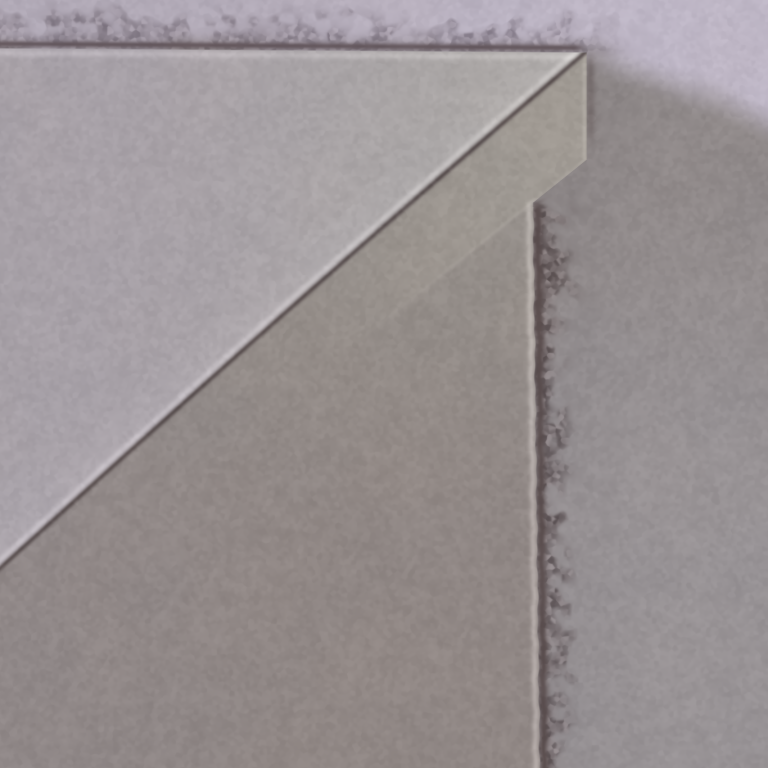
A Shadertoy shader for this texture:

```glsl
float hash(vec2 p) {
    vec3 q = fract(p.xyx * vec3(0.1031, 0.1030, 0.0973));
    q += dot(q, q.yzx + 33.33);
    return fract((q.x + q.y) * q.z);
}

// Smooth cellular noise: random cell values blended by distance to jittered centres
float cells(vec2 p) {
    vec2 id = floor(p), f = p - id;
    float total = 0.0, weight = 0.0;
    for (int y = -1; y <= 1; y++)
    for (int x = -1; x <= 1; x++) {
        vec2 cell = vec2(x, y), k = id + cell + 57.0;
        vec2 d = cell + vec2(hash(k), hash(k + 31.7)) - f;
        float w = exp(-5.0 * dot(d, d));
        total += w * hash(k + 73.1);
        weight += w;
    }
    return total / weight;
}

// Soft line of the given half width
float line(float d, float halfWidth) {
    return exp(-d * d / (halfWidth * halfWidth));
}

// Outline of the folded sheet: tab, slanted notch, then long side
float sideEdge(float y) {
    float body = 0.694 + 0.012 * max(0.736 - y, 0.0);
    return mix(body, 0.764, clamp((y - 0.736) / 0.056, 0.0, 1.0));
}

void mainImage(out vec4 fragColor, in vec2 fragCoord) {
    vec2 p = fragCoord / iResolution.xy;
    float px = 1.0 / iResolution.y;

    float fine = cells(p * 170.0) - 0.5;
    float medium = cells(p * 65.0 + 9.0) - 0.5;
    float broad = cells(p * 12.0 + 4.0) - 0.5;
    float wobble = 0.0012 * sin(p.y * 65.0) * sin(p.y * 143.0 + 1.0);

    float top = 0.941 - 0.007 * p.x;
    float dy = p.y - top;
    float dx = p.x - sideEdge(p.y) - wobble * step(p.y, 0.73);
    float fold = dot(p - vec2(0.0, 0.260), vec2(-0.661, 0.750));
    fold -= 0.004 * sin(3.14159 * clamp(p.x / 0.766, 0.0, 1.0));

    // Wall: bright strip above, grey plane to the right
    vec3 wall = mix(vec3(0.595, 0.575, 0.585), vec3(0.560, 0.535, 0.535), smoothstep(0.3, 0.9, p.y));
    wall -= 0.015 * line(p.x - 0.74, 0.07);
    float horizon = 0.936 - 0.42 * max(p.x - 0.78, 0.0) + 0.02 * broad;
    vec3 strip = mix(vec3(0.695, 0.665, 0.715), vec3(0.745, 0.715, 0.775), smoothstep(0.2, 0.9, p.x));
    wall = mix(wall, strip, smoothstep(-0.035, 0.025, p.y - horizon));

    // Speckled shadows along the top and the long side
    float topReach = 1.0 - smoothstep(0.70, 0.87, p.x);
    float topBand = smoothstep(0.046, 0.008, dy + 0.05 * medium) * smoothstep(-0.012, 0.0, dy);
    wall -= topReach * topBand * (vec3(0.105, 0.110, 0.115) + 0.24 * fine);
    float longSide = smoothstep(0.745, 0.725, p.y);
    float sideBand = smoothstep(0.050, 0.006, dx + 0.045 * medium) * smoothstep(-0.004, 0.004, dx);
    wall -= longSide * sideBand * (vec3(0.10, 0.115, 0.115) + 0.32 * fine);

    // Dark contact lines
    float topLine = line(dy - 0.002, 0.0042) * smoothstep(0.768, 0.745, p.x);
    wall = mix(wall, vec3(0.37, 0.32, 0.34), 0.85 * topLine);
    float sideLine = line(dx - 0.006, 0.0058) * longSide;
    wall = mix(wall, vec3(0.34, 0.29, 0.29), 0.85 * sideLine);
    float tabLine = line(dx - 0.005, 0.006) * smoothstep(0.80, 0.84, p.y) * smoothstep(0.94, 0.91, p.y);
    wall = mix(wall, vec3(0.42, 0.38, 0.38), 0.6 * tabLine);

    // Lit upper face of the sheet
    vec3 upper = mix(vec3(0.655, 0.630, 0.655), vec3(0.665, 0.650, 0.645), smoothstep(0.1, 0.7, p.x));
    upper += 0.02 * line(fold - 0.02, 0.03);
    upper += 0.07 * line(dy + 0.010, 0.005) + 0.09 * line(fold - 0.008, 0.0045);

    // Shaded lower face with a faint overlapping band beside the fold
    vec3 lower = mix(vec3(0.565, 0.530, 0.520), vec3(0.585, 0.560, 0.540), smoothstep(0.25, 0.75, p.y));
    lower += vec3(0.0, 0.003, 0.012) * smoothstep(0.5, 0.0, p.x);
    float seam = dot(p - vec2(0.694, 0.736), vec2(-0.625, 0.781));
    float seamReach = smoothstep(0.38, 0.72, p.x);
    lower += vec3(0.040, 0.042, 0.036) * seamReach * smoothstep(-0.002, 0.003, seam);
    lower += 0.035 * seamReach * line(seam, 0.003);
    lower += 0.13 * longSide * line(dx + 0.005, 0.0045);
    lower += 0.06 * line(dx + 0.003, 0.003) * smoothstep(0.78, 0.80, p.y);

    vec3 sheet = mix(lower, upper, smoothstep(-0.002 - px, 0.002 + px, fold));
    sheet = mix(sheet, vec3(0.34, 0.30, 0.30), 0.88 * line(fold, 0.0034));

    float inside = smoothstep(px, -px, dx) * smoothstep(px, -px, dy + 0.004);
    vec3 color = mix(wall, sheet, inside);

    // Paper grain and slow tint variation
    color += 0.035 * fine + 0.022 * medium;
    color += broad * vec3(0.014, 0.010, 0.006);
    fragColor = vec4(clamp(color, 0.0, 1.0), 1.0);
}
```
